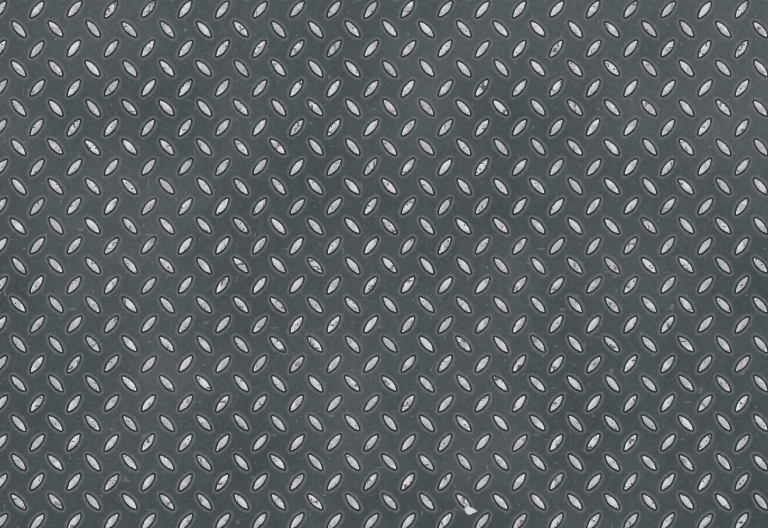
Reproduce this texture procedurally as a Shadertoy shader.

```glsl
// Steel tread plate: two interleaved grids of worn, lens-shaped studs leaning
// opposite ways. Each stud is a rounded vesica distance with a bright face, a
// dark rim and a pale halo; value noise adds stains, scratches and grain.

float hash(vec2 p) {
    return fract(sin(dot(p, vec2(127.1, 311.7))) * 43758.545);
}

float noise(vec2 p) {
    vec2 i = floor(p), f = fract(p);
    f = f * f * (3.0 - 2.0 * f);
    return mix(mix(hash(i), hash(i + vec2(1, 0)), f.x),
               mix(hash(i + vec2(0, 1)), hash(i + vec2(1, 1)), f.x), f.y);
}

float fbm(vec2 p) {
    float sum = 0.0, amp = 0.5;
    for (int i = 0; i < 4; i++) {
        sum += amp * noise(p);
        p = p * 2.03 + 17.3;
        amp *= 0.5;
    }
    return sum;
}

// Rounded lens lying along x
float lens(vec2 p) {
    const float radius = 0.457, inset = 0.392, halfLength = 0.235;
    p = abs(p);
    float d = (p.x - halfLength) * inset > p.y * halfLength
        ? length(p - vec2(halfLength, 0.0))
        : length(p + vec2(0.0, inset)) - radius;
    return d - 0.028;
}

void mainImage(out vec4 fragColor, in vec2 fragCoord) {
    vec2 uv = fragCoord / iResolution.xy;
    vec2 pos = uv * vec2(20.7, 14.18);       // one unit = one column pitch
    float aa = 14.18 / iResolution.y;
    float grain = noise(pos * 14.0);

    // Plate: broad stains, fine grain, slightly paler towards the top
    float stain = fbm(pos * 0.45);
    vec3 col = vec3(0.305, 0.333, 0.345);
    col += (stain - 0.47) * vec3(0.10, 0.09, 0.085);
    col += (grain - 0.5) * 0.035 + (uv.y - 0.5) * 0.025;
    col += 0.10 * smoothstep(0.90, 0.97, noise(pos * 8.0 + 40.0));

    // Studs: one grid leans right, the other leans left
    vec2 pitch = vec2(1.0, 1.058);
    for (int k = 0; k < 2; k++) {
        float side = float(k);
        vec2 grid = (pos - vec2(0.0, 0.175)) / pitch - 0.5 * side;
        vec2 id = floor(grid + 0.5);
        float seed = hash(id + side * 57.0);
        vec2 local = (grid - id) * pitch;
        local += 0.025 * (vec2(seed, hash(id + side * 91.0 + 7.0)) - 0.5);

        float angle = mix(0.90, -0.84, side) + 0.10 * (seed - 0.5);
        float c = cos(angle), s = sin(angle);
        vec2 q = vec2(c * local.x + s * local.y, c * local.y - s * local.x);
        float d = lens(q) + 0.012 * (noise(pos * 16.0 + 9.0) - 0.5);

        // Pale halo where dirt is rubbed off around the stud
        float halo = smoothstep(0.02, 0.06, d) * (1.0 - smoothstep(0.07, 0.135, d));
        col = mix(col, vec3(0.415, 0.425, 0.44), halo * (0.55 + 0.45 * grain));

        // Dark rim, heavier on the lower side and at the tips
        float below = smoothstep(0.06, -0.10, local.y + 0.3 * local.x);
        float tip = smoothstep(0.17, 0.27, abs(q.x));
        float rim = 1.0 - smoothstep(0.015, 0.05, d);
        col = mix(col, vec3(0.17, 0.18, 0.18), rim * (0.4 + 0.45 * max(below, tip)));

        // Worn bright face with mid-grey scuffs and dark pits
        float wear = fbm(pos * 7.0 + seed * 31.0);
        vec3 face = mix(vec3(0.71, 0.71, 0.73), vec3(0.86, 0.86, 0.87),
                        smoothstep(0.30, 0.62, wear) * (0.6 + 0.4 * seed));
        float pits = smoothstep(0.74, 0.90, noise(pos * 13.0 + seed * 19.0));
        face = mix(face, vec3(0.36, 0.35, 0.34), pits * (0.3 + 0.55 * seed));
        face *= 0.90 + 0.10 * smoothstep(-0.08, 0.04, q.y);
        col = mix(col, face, 1.0 - smoothstep(-0.6 * aa, 0.6 * aa, d + 0.008));
    }

    // One stray pale chip near the lower edge
    vec2 chip = (pos - vec2(12.67, 0.47)) * vec2(0.8, 1.3);
    float chipEdge = length(chip) - 0.08 - 0.10 * noise(pos * 9.0);
    col = mix(col, vec3(0.83, 0.83, 0.84), 1.0 - smoothstep(-aa, aa, chipEdge));

    fragColor = vec4(clamp(col, 0.0, 1.0), 1.0);
}
```
